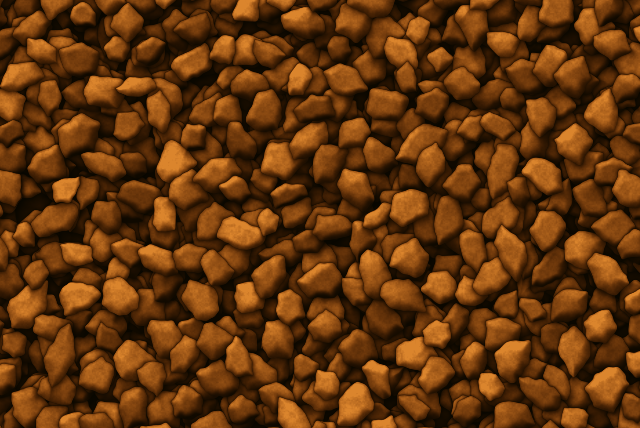
Reproduce this texture procedurally as a WebGL 1 fragment shader.

```glsl
precision highp float;
// A dense heap of brown, rough, faceted granules lit from above.

uniform vec2 u_resolution;

const float CELL = 0.092;          // grid spacing, in canvas heights
const float RADIUS = 0.45;         // mean granule radius, in cells
const float CORNER = 14.0;         // higher gives sharper corners
const float SLOPE = 0.95;          // steepness of the side facets
const float TILT = 0.65;           // spread of the top face directions
const float SHADOW = 0.74;         // darkness of contact shadows
const float EDGE_SOFTNESS = 0.0013;
const float GRAIN = 0.24;
const float AMBIENT = 0.035;
const float GAIN = 0.82;
const vec3 LIGHT = vec3(-0.235, 0.613, 0.754);
const float TAU = 6.2831853;
const int LAYERS = 5;
const int SIDES = 6;

float hash(vec2 p) {
  vec3 q = fract(p.xyx * 0.1031);
  q += dot(q, q.yzx + 33.33);
  return fract((q.x + q.y) * q.z);
}

vec2 hash2(vec2 p) {
  return vec2(hash(p), hash(p + vec2(41.7, 13.3)));
}

float noise(vec2 p) {
  vec2 i = floor(p), f = fract(p);
  f = f * f * (3.0 - 2.0 * f);
  return mix(mix(hash(i), hash(i + vec2(1.0, 0.0)), f.x),
             mix(hash(i + vec2(0.0, 1.0)), hash(i + 1.0), f.x), f.y);
}

mat2 rotation(float a) {
  float c = cos(a), s = sin(a);
  return mat2(c, s, -s, c);
}

// Rounded irregular polygon: outward direction in xy, signed distance in z.
vec3 polygon(vec2 q, vec2 id) {
  float total = 0.0;
  vec2 outward = vec2(0.0);
  for (int i = 0; i < SIDES; i++) {
    vec2 rnd = hash2(id + float(i) * vec2(7.31, 3.17) + 0.5);
    float a = (float(i) + 0.65 * rnd.x) * TAU / float(SIDES);
    vec2 n = vec2(cos(a), sin(a));
    float w = exp(CORNER * (dot(q, n) - mix(0.76, 1.06, rnd.y)));
    total += w;
    outward += w * n;
  }
  return vec3(outward / total, log(total) / CORNER);
}

// Light reflected by a granule with sloped sides and a tilted top.
float shade(vec2 outward, float d, vec2 id) {
  vec2 rnd = hash2(id + 91.3);
  float side = smoothstep(-mix(0.4, 0.85, rnd.x), -0.04, d);
  vec2 tilt = (hash2(id + 57.9) - 0.5) * TILT;
  vec3 n = normalize(vec3(outward * side * SLOPE + tilt, 1.0));
  float rim = 1.0 - 0.3 * smoothstep(-0.13, 0.02, d);
  float albedo = mix(0.72, 1.1, rnd.y);
  return AMBIENT + GAIN * albedo * rim * max(dot(n, LIGHT), 0.0);
}

// Paints one sheet of scattered granules over the light value below.
float paintLayer(float below, vec2 p, float layer) {
  mat2 turn = rotation(0.35 * layer - 0.6);
  vec2 g = turn * p / CELL + layer * vec2(3.37, 5.71);
  vec2 base = floor(g);
  float depth = mix(0.7, 1.0, layer / float(LAYERS - 1));
  for (int j = -1; j <= 1; j++) {
    for (int i = -1; i <= 1; i++) {
      vec2 cell = base + vec2(float(i), float(j));
      vec2 id = cell + layer * vec2(137.0, 71.0);
      vec2 center = cell + mix(vec2(0.2), vec2(0.8), hash2(id));
      vec2 shape = hash2(id + 23.1);
      float size = RADIUS * mix(0.72, 1.2, shape.x);
      float stretch = mix(1.0, 1.3, shape.y);
      vec2 axes = vec2(stretch, 1.0 / stretch);
      mat2 spin = rotation(TAU * hash(id + 5.9));
      vec2 q = spin * (g - center) / (size * axes);
      if (dot(q, q) > 7.0) continue;

      vec3 poly = polygon(q, id);
      vec2 outward = (poly.xy / axes) * spin * turn;
      float steep = max(length(outward), 0.3);
      outward *= length(poly.xy) / steep;

      // The shadow reaches further on the side away from the light.
      float away = max(-dot(outward, normalize(LIGHT.xy)), 0.0);
      float reach = 0.1 + 0.26 * away;
      below *= 1.0 - SHADOW * exp(-max(poly.z, 0.0) / reach);

      float blur = EDGE_SOFTNESS * steep / (CELL * size);
      float cover = 1.0 - smoothstep(-blur, blur, poly.z);
      below = mix(below, depth * shade(outward, poly.z, id), cover);
    }
  }
  return below;
}

// Warm ramp from near black through rust to amber.
vec3 brown(float v) {
  return vec3(v, 0.012 + v * (0.37 + 0.26 * v), 0.24 * v * v);
}

void main() {
  vec2 p = gl_FragCoord.xy / u_resolution.y;
  vec2 wobble = vec2(noise(p * 65.0), noise(p * 65.0 + 31.7)) - 0.5;
  vec2 warped = p + 0.006 * wobble;

  float light = 0.12;
  for (int k = 0; k < LAYERS; k++) {
    light = paintLayer(light, warped, float(k));
  }

  // Powdery surface: broad mottling plus fine grain.
  float grain = 0.55 * noise(p * 150.0) + 0.45 * noise(p * 310.0) - 0.5;
  float mottle = noise(p * 48.0 + 9.0) - 0.5;
  light *= 1.0 + GRAIN * grain + 0.16 * mottle;
  light = clamp(0.03 + light, 0.0, 0.86);
  gl_FragColor = vec4(brown(light), 1.0);
}
```
